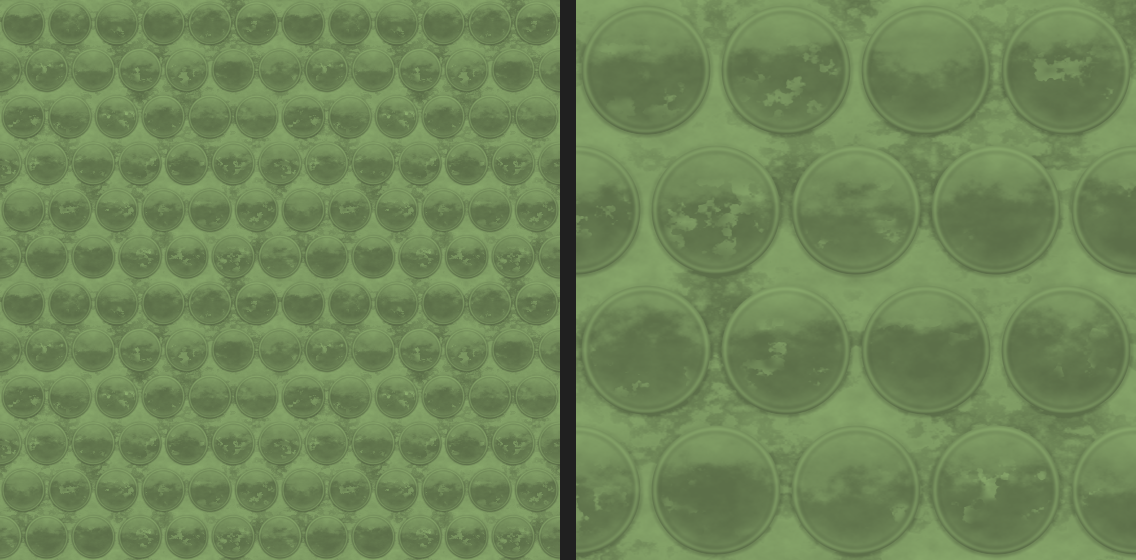
Left, the full canvas; right, a detail of the centre.
Reproduce this texture procedurally as a Shadertoy shader.

```glsl
// Twelve staggered rows of twelve glossy green domes set in crumbly ground.
// Each dome is pale on top and dark below, with flecks and a soft rim; tones
// come from noise that wraps every six cells, mapped onto one green ramp.

const float WRAP = 6.0;     // cells before the wear repeats
const float RADIUS = 0.46;  // dome radius in cells

float hash(vec2 p) {
    vec3 q = fract(p.xyx * vec3(0.1031, 0.1030, 0.0973));
    q += dot(q, q.yzx + 33.33);
    return fract((q.x + q.y) * q.z);
}

float noise(vec2 p, vec2 period) {
    vec2 i = floor(p), f = fract(p);
    f = f * f * (3.0 - 2.0 * f);
    vec2 a = mod(i, period), b = mod(i + 1.0, period);
    return mix(mix(hash(a), hash(vec2(b.x, a.y)), f.x),
               mix(hash(vec2(a.x, b.y)), hash(b), f.x), f.y);
}

// Fractal noise around zero; freq is in whole lattice steps per cell
float fbm(vec2 p, vec2 freq) {
    float sum = 0.0, amp = 0.5;
    for (int k = 0; k < 4; k++) {
        sum += amp * (noise(p * freq, WRAP * freq) - 0.5);
        freq *= 2.0;
        amp *= 0.58;
    }
    return sum;
}

// Soft line of half width w around x = c
float line(float x, float c, float w) {
    return 1.0 - smoothstep(0.0, w, abs(x - c));
}

// Ground: dark crumbs below the domes, pale dust above the next row
float groundTone(vec2 p, vec2 d, float grit) {
    float under = -cos(6.28318 * d.x) * sin(3.14159 * d.y);
    float broad = fbm(p, vec2(1.0, 2.0));
    float shade = smoothstep(-0.04, 0.2, 0.8 * broad + 0.13 * under + 0.7 * grit);
    float tone = 0.74 - 0.5 * shade + 0.25 * fbm(p, vec2(3.0, 5.0));
    return tone + grit * (0.25 + 0.9 * shade);
}

// Dome: e is the position from its centre in radii, seed varies the reflection
float domeTone(vec2 p, vec2 e, float seed, float grit) {
    float r = length(e);
    float rough = fbm(p, vec2(2.0, 4.0));
    float horizon = e.y - 0.12 + 1.0 * rough + 0.5 * grit + 0.3 * (seed - 0.5);

    // Pale sky fading into a dark, ragged lower reflection
    float tone = mix(0.1, 0.4, smoothstep(-0.15, 0.3, horizon));
    tone += 0.3 * smoothstep(0.25, 0.95, e.y) + 0.25 * rough + 0.2 * grit;
    tone += 0.3 * smoothstep(0.6, 0.95, r) * smoothstep(-0.1, -0.9, e.y);

    // Small clustered flecks about the middle
    float cluster = smoothstep(-0.08, 0.18, fbm(p + 2.5, vec2(2.0, 3.0)));
    float fleck = smoothstep(0.04, 0.16, fbm(p + 1.3, vec2(8.0, 10.0)));
    tone += 0.5 * fleck * cluster * smoothstep(0.75, 0.2, abs(e.y + 0.15))
          * smoothstep(0.92, 0.75, r);

    // Soft rim with a groove and an outer highlight
    float rim = 0.43 + 0.17 * e.y + 0.3 * rough;
    tone = mix(tone, rim, 0.8 * smoothstep(0.84, 0.94, r));
    tone -= 0.13 * line(r, 0.89, 0.06);
    return tone + 0.16 * line(r, 0.95, 0.05);
}

void mainImage(out vec4 fragColor, in vec2 fragCoord) {
    vec2 p = 12.0 * fragCoord / iResolution.xy;
    float px = 12.0 / iResolution.y;

    // Every other row is shifted by half a cell
    vec2 q = p + vec2(0.5 - 0.5 * mod(floor(p.y), 2.0), 0.0);
    vec2 d = fract(q) - 0.5;
    float seed = hash(mod(floor(q), WRAP) + 17.0);

    vec2 e = d / RADIUS;
    float r = length(e);
    float grit = fbm(p, vec2(9.0, 12.0));

    float cover = smoothstep(0.75, -0.75, (r - 1.0) * RADIUS / px);
    float tone = mix(groundTone(p, d, grit), domeTone(p, e, seed, grit), cover);

    // Contact shadow, heavier along the lower edge
    tone -= (0.24 - 0.14 * e.y) * line(r, 1.01, 0.07);

    vec3 deepGreen = vec3(0.36, 0.435, 0.285);
    vec3 paleGreen = vec3(0.56, 0.69, 0.44);
    fragColor = vec4(mix(deepGreen, paleGreen, clamp(tone, 0.0, 1.0)), 1.0);
}
```
